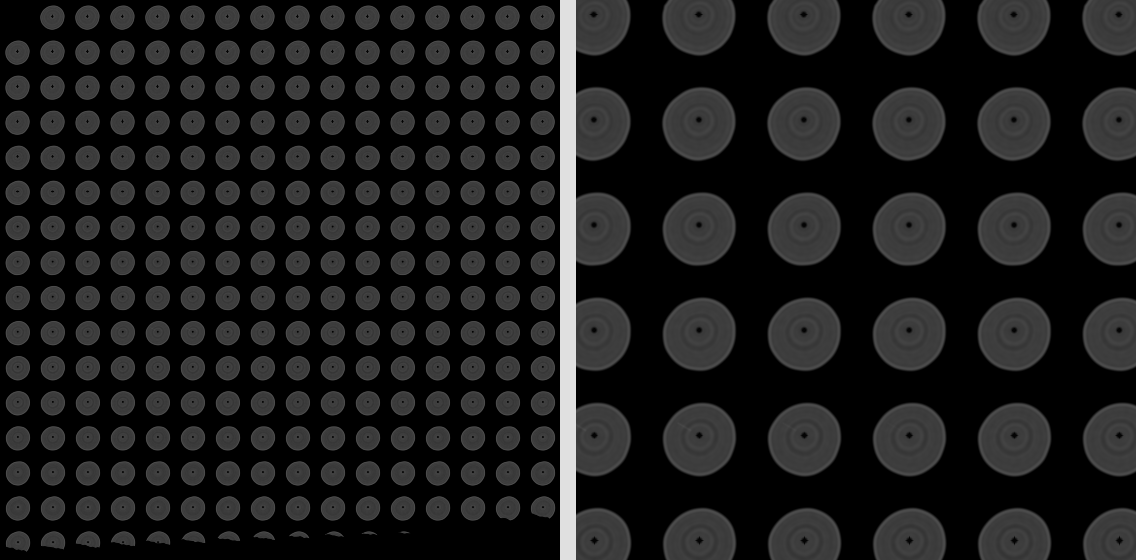
Left: the whole. Right: its middle third, enlarged.
Write a three.js fragment shader that draws this pattern.

```glsl
// Grid of 16 by 16 grey log cross-sections, scanned slice by slice until the log tapers out.
varying vec2 vUv;

const float GRID = 16.0;
const float SOFT = 0.016;          // half width of an edge, in cells
const float RADIUS = 0.346;
const float FIRST_CUT = 238.0;     // slice where the broken end begins
const float LAST_SLICE = 251.0;
const vec2 PITH = vec2(-0.004, 0.038);
const float WOOD = 0.240;
const float BARK = 0.295;

vec2 hashGradient(vec2 cell) {
  float h = fract(sin(dot(cell, vec2(127.1, 311.7))) * 43758.5);
  return vec2(cos(6.2832 * h), sin(6.2832 * h));
}

float gradientNoise(vec2 p) {
  vec2 i = floor(p);
  vec2 f = p - i;
  vec2 u = f * f * (3.0 - 2.0 * f);
  float a = dot(hashGradient(i), f);
  float b = dot(hashGradient(i + vec2(1.0, 0.0)), f - vec2(1.0, 0.0));
  float c = dot(hashGradient(i + vec2(0.0, 1.0)), f - vec2(0.0, 1.0));
  float d = dot(hashGradient(i + 1.0), f - 1.0);
  return mix(mix(a, b, u.x), mix(c, d, u.x), u.y);
}

float coverage(float d) {
  return 1.0 - smoothstep(-SOFT, SOFT, d);
}

float bell(float x, float width) {
  return exp(-x * x / (width * width));
}

// Outline radius: stretched along the rising diagonal, with a small knot at the left.
float outlineRadius(float angle, float slice) {
  vec2 dir = vec2(cos(angle), sin(angle));
  float wobble = 0.006 * gradientNoise(dir * 2.5 + vec2(slice * 0.03, 7.0));
  float knot = 0.014 * bell(dir.y - 0.35, 0.07) * step(dir.x, 0.0);
  knot *= bell(slice - 70.0, 36.0) * (0.5 + gradientNoise(vec2(slice * 0.37, 3.5)));
  return RADIUS + 0.008 * cos(2.0 * angle - 1.5) + 0.004 * cos(3.0 * angle - 2.4)
    + wobble + knot;
}

// Height of the broken lower edge, rising from slice to slice.
float brokenEdge(float x, float slice) {
  float k = slice - FIRST_CUT;
  float t = clamp(k / 14.0, 0.0, 1.0);
  float level = 0.16 + 0.66 * pow(t, 0.8);
  float slope = mix(-0.25, -0.05, t);
  float jag = 0.05 * gradientNoise(vec2(x * 9.0, slice * 0.6));
  return k < 0.0 ? -1.0 : level + slope * x + jag;
}

// Growth rings, centred on the pith inside and following the bark outside.
float ringTone(vec2 p, float radius, float slice) {
  float depth = clamp(length(p) / radius, 0.0, 1.0);
  float f = length(p - PITH * (1.0 - depth)) / radius;
  float fine = 0.007 * sin(f * 40.0);
  float broad = 0.035 * gradientNoise(vec2(f * 8.0, slice * 0.01 + 0.4));
  float grain = 0.012 * gradientNoise(p * 18.0 + slice * 0.21);
  return fine + broad + grain - 0.022 * bell(f - 0.5, 0.05);
}

// Four-pointed hollow that shrinks to a dot down the log.
float pithHollow(vec2 p, float age) {
  vec2 root = sqrt(abs(p));
  float star = (root.x + root.y) * (root.x + root.y) - mix(0.075, 0.045, age);
  float dot0 = length(p) - mix(0.020, 0.026, age);
  return coverage(min(star, dot0));
}

// Pale radial streak between two distances from the pith.
float streak(vec2 p, float angle, float start, float end) {
  vec2 dir = vec2(cos(angle), sin(angle));
  float along = clamp(dot(p, dir), start, end);
  return coverage(length(p - dir * along) - 0.006);
}

float sliceTone(vec2 cell, float slice) {
  float age = smoothstep(0.0, 80.0, slice);
  float drift = slice / 255.0;
  vec2 centre = vec2(0.5 + 0.02 * drift, 0.5 - 0.03 * drift);
  vec2 p = cell - centre;
  vec2 q = p - PITH;
  float radius = outlineRadius(atan(p.y, p.x + 0.00001), slice);
  float d = length(p) - radius;

  float tone = WOOD + ringTone(p, radius, slice);
  tone += 0.07 * bell(slice - 23.0, 5.0) * streak(q, 0.62, 0.09, 0.27);
  tone += 0.05 * bell(slice - 149.0, 3.0) * streak(q, 2.62, 0.10, 0.23);
  tone = mix(tone, BARK, smoothstep(-0.044, -0.018, d));
  tone *= 1.0 - 0.95 * pithHollow(q, age);

  float cut = brokenEdge(p.x, slice) - centre.y - p.y;
  float present = step(0.5, slice) * step(slice, LAST_SLICE);
  return tone * coverage(max(d, cut)) * present;
}

void main() {
  vec2 grid = vUv * GRID;
  vec2 id = min(floor(grid), GRID - 1.0);
  float slice = id.x + GRID * (GRID - 1.0 - id.y);
  gl_FragColor = vec4(vec3(sliceTone(grid - id, slice)), 1.0);
}
```
